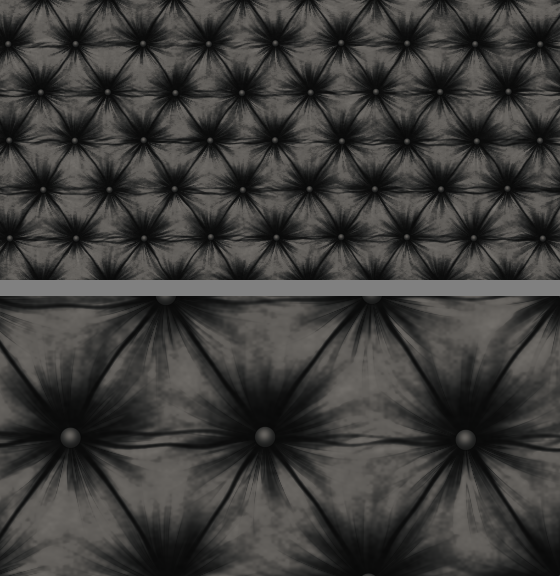
Top, the full canvas; bottom, a detail of the centre.
This texture is drawn by a WebGL 1 fragment shader. Its source:

```glsl
precision highp float;
uniform vec2 u_resolution;

float hash(vec2 p) {
  return fract(sin(dot(p, vec2(127.1, 311.7))) * 43758.5453);
}

float noise(vec2 p) {
  vec2 i = floor(p), f = fract(p);
  f = f * f * (3.0 - 2.0 * f);
  return mix(mix(hash(i), hash(i + vec2(1.0, 0.0)), f.x),
             mix(hash(i + vec2(0.0, 1.0)), hash(i + 1.0), f.x), f.y);
}

// Button centre in a staggered lattice, set slightly off by hand
vec2 buttonAt(vec2 id) {
  vec2 slip = vec2(hash(id + 3.7), hash(id + 19.3)) - 0.5;
  return vec2(0.034, 0.151) + vec2(0.2375, 0.1733) * vec2(id.x + 0.5 * mod(id.y, 2.0), id.y)
    + slip * vec2(0.014, 0.007);
}

// Brightness factor of a bowed crease, widest at its two ends
float crease(vec2 p, vec2 a, vec2 b, float bow, float depth) {
  vec2 along = b - a;
  vec2 across = normalize(vec2(-along.y, along.x));
  float t = clamp(dot(p - a, along) / dot(along, along), 0.0, 1.0);
  float arch = sin(3.14159 * t);
  vec2 offset = p - mix(a, b, t) - across * bow * arch;
  float d = length(offset);
  float lip = (dot(offset, across) + 0.009) / 0.0045;
  float width = 0.0012 + 0.0022 * (1.0 - arch);
  float px = 1.0 / u_resolution.y;
  float groove = 1.0 - smoothstep(width - px, width + 0.0015 + px, d);
  float shadow = 0.26 * exp(-d / 0.013);
  return (1.0 - depth * 0.8 * groove) * (1.0 - depth * shadow)
    * (1.0 + 0.2 * depth * arch * exp(-lip * lip));
}

void main() {
  vec2 p = gl_FragCoord.xy / u_resolution.y;
  float px = 1.0 / u_resolution.y;
  vec2 warped = p + 0.004 * (vec2(noise(p * 24.0), noise(p * 24.0 + 40.0)) - 0.5);
  float row = floor((p.y - 0.151) / 0.1733);
  float shade = 1.0;
  float cap = 0.0, capLight = 0.0;

  for (int j = -1; j <= 2; j++) {
    float y = row + float(j);
    float stagger = mod(y, 2.0);
    float column = floor((p.x - 0.034) / 0.2375 - 0.5 * stagger);
    for (int i = -1; i <= 2; i++) {
      vec2 id = vec2(column + float(i), y);
      vec2 center = buttonAt(id);
      vec2 d = p - center;
      float r = length(d);

      // Gathered pleats and the dark fan above the button
      vec2 dir = d / (r + 0.0001);
      float pleat = noise(dir * 5.5 + r * 12.0 + id * 7.3);
      float fine = noise(dir * 12.0 - r * 14.0 + id * 5.1);
      float streak = 0.55 * pleat + 0.45 * fine;
      float wrinkle = 1.0 - smoothstep(0.0, 0.16, abs(fine - 0.45));
      vec2 q = (d - vec2(0.0, 0.026)) / vec2(0.083, 0.064);
      shade *= 1.0 - 0.86 * exp(-dot(q, q) * (0.5 + 1.0 * streak));
      shade *= 1.0 - 0.5 * exp(-r * r / 0.0012);
      shade *= 1.0 + 1.5 * (streak - 0.5) * exp(-r * r * 130.0);
      shade *= 1.0 - 0.38 * wrinkle * exp(-r * r * 190.0);

      // Diagonal creases to the row above
      float bow = 0.016 * (hash(id + 8.1) - 0.5);
      shade *= crease(warped, center, buttonAt(id + vec2(stagger, 1.0)), bow + 0.004, 0.95);
      shade *= crease(warped, center, buttonAt(id + vec2(stagger - 1.0, 1.0)), bow - 0.004, 0.95);

      // Paired loose folds along the row, fainter at the top
      vec2 next = buttonAt(id + vec2(1.0, 0.0));
      float depth = (0.5 + 0.4 * hash(id + 2.9)) * (1.0 - 0.45 * step(3.5, y));
      float spread = 0.004 + 0.012 * hash(id + 6.4);
      vec2 ripple = vec2(0.0, 0.002 * sin(p.x * 60.0 + 6.0 * hash(id)));
      shade *= crease(warped + ripple, center, next, -spread, depth);
      shade *= crease(warped - ripple, center, next, 0.4 * spread, 0.75 * depth);

      // Domed cap
      float disc = 1.0 - smoothstep(0.0125 - px, 0.0125 + px, r);
      vec2 glint = (d - vec2(-0.001, 0.003)) / 0.008;
      cap = max(cap, disc);
      capLight += disc * (0.09 + 0.29 * exp(-dot(glint, glint)));
    }
  }

  // Flat ripples bunched along each row
  float fromRow = (fract((p.y - 0.151) / 0.1733 + 0.5) - 0.5) * 0.1733;
  float ripples = noise(vec2(p.x * 15.0, warped.y * 150.0 + 2.0 * sin(p.x * 26.0)));
  shade *= 1.0 + 0.9 * (ripples - 0.5) * exp(-fromRow * fromRow / 0.0004);

  // Leather grain and uneven polish
  float grain = 0.55 * noise(p * vec2(110.0, 160.0)) + 0.45 * noise(p * vec2(230.0, 270.0) + 9.0);
  float polish = noise(p * 7.0) - 0.5;
  float light = 0.04 + 0.46 * pow(max(shade, 0.0), 1.65);
  light *= 1.0 + 0.42 * (grain - 0.5) + 0.14 * polish;
  light = min(light, 0.36 + 0.25 * (light - 0.36));
  light = mix(light, capLight, cap);
  vec3 tint = mix(vec3(0.98, 1.0, 0.99), vec3(1.02, 0.99, 0.95), smoothstep(0.08, 0.34, light));
  gl_FragColor = vec4(light * tint, 1.0);
}
```
